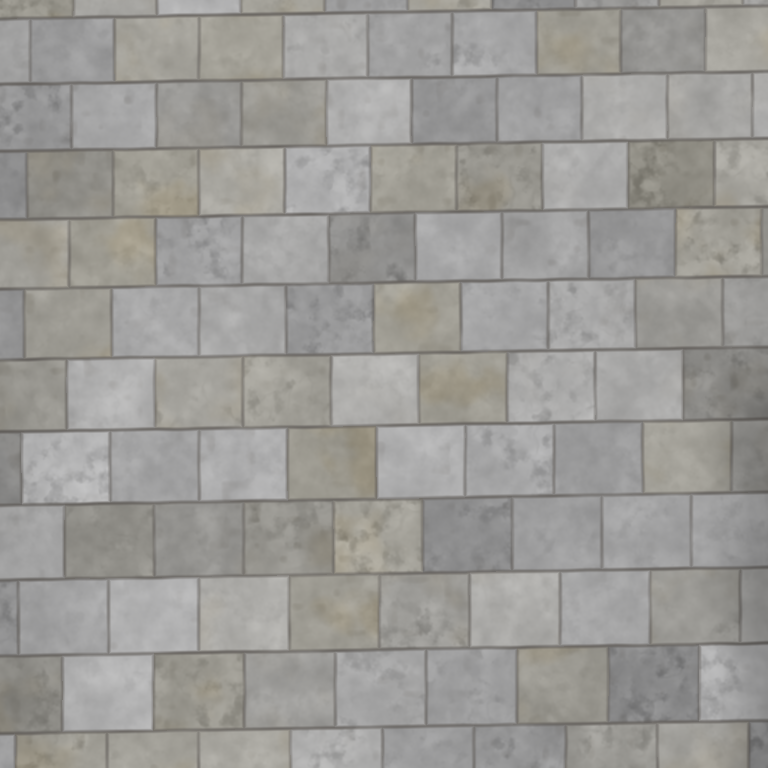
Reproduce this texture procedurally as a WebGL 2 fragment shader.

```glsl
#version 300 es
precision highp float;

uniform vec2 u_resolution;
out vec4 fragColor;

float hash(vec2 p) {
    vec3 q = fract(vec3(p.xyx) * 0.1031);
    q += dot(q, q.yzx + 33.33);
    return fract((q.x + q.y) * q.z);
}

float noise(vec2 p) {
    vec2 cell = floor(p), f = fract(p);
    f = f * f * (3.0 - 2.0 * f);
    return mix(mix(hash(cell), hash(cell + vec2(1, 0)), f.x),
               mix(hash(cell + vec2(0, 1)), hash(cell + vec2(1, 1)), f.x), f.y);
}

float fbm(vec2 p) {
    float sum = 0.0, amplitude = 0.5;
    for (int i = 0; i < 3; i++) {
        sum += amplitude * noise(p);
        p = mat2(1.6, 1.2, -1.2, 1.6) * p + 17.3;
        amplitude *= 0.5;
    }
    return sum / 0.875;
}

void main() {
    vec2 p = gl_FragCoord.xy / u_resolution;
    float soft = max(0.0042, 1.0 / u_resolution.y);

    // Slightly tilted courses that grow taller toward the bottom
    vec2 wobble = vec2(noise(p * 30.0), noise(p * 30.0 + 70.0)) - 0.5;
    vec2 q = p + wobble * 0.0012;
    float depth = 1.0 - q.y + 0.017 * (q.x - 0.5);
    float course = (sqrt(0.00716 + 0.00338 * (depth - 0.0169)) - 0.0846) / 0.00169;
    float row = floor(course);

    // Running bond: every other course shifts by half a slab
    vec2 slabSize = vec2(0.1099 + 0.00095 * row, 0.0846 + 0.0017 * course);
    float column = (q.x - 0.259) / slabSize.x + 0.5 * mod(row, 2.0);
    vec2 id = vec2(floor(column), row) + 40.0;
    vec2 local = fract(vec2(column, course));
    vec2 edge = min(local, 1.0 - local) * slabSize;

    // Tone and tint of each slab; most stay close to the middle grey
    float spread = hash(id) + hash(id + 7.0) - 1.0;
    float tone = 0.622 + 0.085 * spread;
    tone += 0.055 * smoothstep(0.78, 0.95, hash(id + 15.0));
    float warmth = smoothstep(0.2, 1.0, hash(id + 91.0)) * smoothstep(0.71, 0.62, tone);
    vec3 color = vec3(tone) + mix(vec3(0.0, 0.0, 0.002), vec3(0.014, 0.004, -0.032), warmth);

    // Cloudy mottling, different in every slab
    vec2 grain = p + id * 3.7;
    float cloud = fbm(grain * 26.0);
    color += (cloud - 0.5) * 0.13;
    color += (fbm(grain * 75.0) - 0.5) * 0.05;
    float ochre = smoothstep(0.52, 0.8, fbm(grain * 15.0 + 9.0)) * warmth;
    color -= ochre * vec3(0.01, 0.025, 0.055);

    // Soft dark pits and veins, strong on a few slabs only
    float wear = mix(0.3, 1.0, smoothstep(0.5, 0.95, hash(id + 23.0)));
    float pits = smoothstep(0.42, 0.85, fbm(grain * 64.0 + 31.0));
    float veins = 1.0 - smoothstep(0.0, 0.13, abs(fbm(grain * 32.0 + 5.0) - 0.5));
    float patches = smoothstep(0.25, 0.7, cloud);
    color -= wear * (pits * 0.12 + veins * 0.03) * patches;

    // Small isolated stains
    float stain = smoothstep(0.72, 1.0, noise(grain * 58.0 + 3.0)) * hash(id + 57.0);
    color -= stain * vec3(0.045, 0.048, 0.052);

    // Blurred joints; the horizontal ones are darker
    vec2 joint = 1.0 - smoothstep(vec2(0.0), vec2(soft), edge);
    vec2 jointWear = 0.7 + 0.5 * vec2(noise(p * 45.0 + 13.0), noise(p * 25.0 + 51.0));
    vec2 grout = joint * vec2(0.58, 0.8) * jointWear;
    color = mix(color, vec3(0.395, 0.38, 0.365), clamp(max(grout.x, grout.y), 0.0, 1.0));

    // Broad uneven light, dimmer along the left side and the lower right
    color *= 0.97 + 0.08 * fbm(p * 3.0 + 4.0);
    color *= 1.0 - 0.05 * smoothstep(0.16, 0.0, p.x);
    color *= 1.0 - 0.2 * smoothstep(0.9, 1.0, p.x) * smoothstep(0.6, 0.4, p.y);
    fragColor = vec4(clamp(color, 0.0, 1.0), 1.0);
}
```
